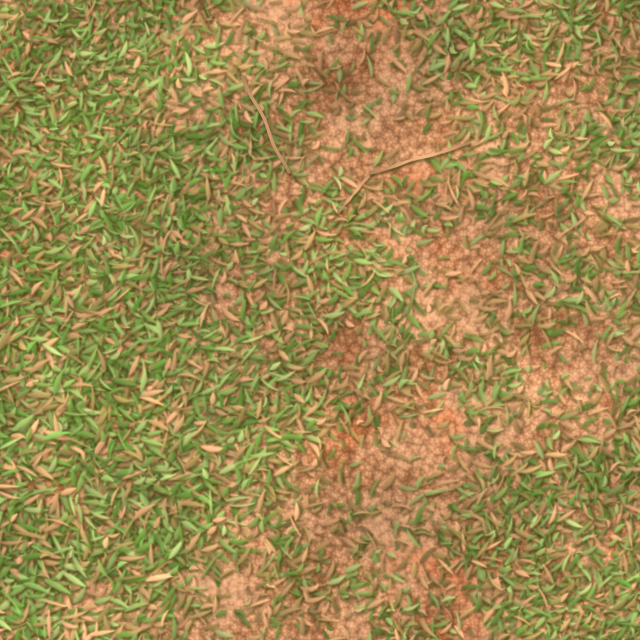
Write a Shadertoy shader that draws this texture.

```glsl
// Worn lawn: short grass blades and dry straw scattered over bare reddish soil.
// Layered sines place the patches, cellular noise makes the soil crumbs, and
// jittered grids of bent, tapered blades with soft shadows are stacked on top.
#define SOIL_TAN    vec3(0.80, 0.59, 0.43)
#define SOIL_BROWN  vec3(0.57, 0.37, 0.23)
#define OLIVE       vec3(0.55, 0.48, 0.27)
#define LEAF_LIGHT  vec3(0.67, 0.70, 0.45)
#define LEAF_GREEN  vec3(0.37, 0.48, 0.20)
#define SHADE       vec3(0.26, 0.22, 0.07)
#define CELLS       37.0
#define LAYERS      14
#define BLADE_WIDTH 0.125
#define SOFTNESS    0.10

vec2 hash2(vec2 p) {
    vec3 q = fract(vec3(p.xyx) * vec3(0.1031, 0.1030, 0.0973));
    q += dot(q, q.yzx + 33.33);
    return fract((q.xx + q.yz) * q.zy);
}

// Rotated, warped sine octaves, roughly -1 to 1
float waves(vec2 p) {
    float sum = 0.0, gain = 0.5;
    for (int i = 0; i < 5; i++) {
        sum += gain * sin(p.x + 1.6 * sin(p.y * 0.9 + float(i))) * cos(p.y + sin(p.x * 0.7));
        p = mat2(1.4, 1.2, -1.2, 1.4) * p + 2.7;
        gain *= 0.62;
    }
    return sum;
}

// Distance to the nearest jittered cell point
float crumbs(vec2 p) {
    vec2 cell = floor(p);
    float nearest = 4.0;
    for (int y = -1; y <= 1; y++)
    for (int x = -1; x <= 1; x++) {
        vec2 c = cell + vec2(x, y);
        vec2 d = c + hash2(c) - p;
        nearest = min(nearest, dot(d, d));
    }
    return sqrt(nearest);
}

// Grass cover: thin along a winding bare track, dense at the sides
float grassCover(vec2 p) {
    float track = 0.60 + 0.13 * sin(p.y * 5.5 - 1.5);
    float away = abs(p.x - track) / 0.42;
    return smoothstep(-0.15, 1.35, away + 0.85 * waves(p * 13.0));
}

vec3 soil(vec2 p) {
    float grain = 0.55 - crumbs(p * 75.0) + 0.6 * (0.5 - crumbs(p * 170.0));
    float tone = 0.5 + 0.55 * waves(p * 17.0 + 4.0) + 0.5 * grain;
    vec3 color = mix(SOIL_BROWN, SOIL_TAN, smoothstep(-0.1, 0.95, tone));
    float rust = smoothstep(0.1, 0.8, waves(p * 11.0 + 9.0));
    return color * mix(vec3(1.0), vec3(1.0, 0.85, 0.78), rust) * (0.97 + 0.22 * grain);
}

vec3 bladeColor(vec2 tint, vec2 kind, float cover, float height) {
    vec3 leaf = mix(LEAF_GREEN, LEAF_LIGHT, tint.x);
    leaf *= mix(vec3(1.0), vec3(0.84, 1.0, 0.84), cover * kind.y);
    vec3 straw = mix(OLIVE, SOIL_TAN * 1.04, tint.x * 1.1);
    float dry = step(kind.x, mix(0.66, 0.33, cover));
    return mix(leaf, straw, dry) * (0.73 + 0.27 * height + 0.24 * tint.y);
}

// One jittered grid of blades; later layers lie higher and catch more light
vec3 bladeLayer(vec3 color, vec2 p, float layer) {
    float turn = layer * 1.9;
    vec2 q = p * CELLS + hash2(vec2(layer, 7.0)) * 19.0;
    vec2 cell = floor(q);
    float height = layer / float(LAYERS);
    for (int y = -1; y <= 1; y++)
    for (int x = -1; x <= 1; x++) {
        vec2 c = cell + vec2(x, y);
        vec2 id = c + layer * 61.0;
        vec2 place = hash2(id), form = hash2(id + 211.3), kind = hash2(id + 437.7);
        vec2 root = c + place;
        vec2 at = (root - q) / CELLS + p;
        float cover = grassCover(at);
        if (hash2(id + 89.1).x > mix(0.10, 0.92, cover)) continue;

        float corner = smoothstep(0.5, 0.05, length(at - vec2(0.05, 0.2)));
        float angle = 0.45 + 2.7 * (form.x - 0.5) + 0.45 * sin(turn + at.x * 9.0);
        vec2 axis = vec2(cos(angle), sin(angle));
        vec2 d = q - root;
        vec2 local = vec2(dot(d, axis), dot(d, vec2(-axis.y, axis.x)));
        float halfLength = mix(0.25, 0.75, form.y) * (1.0 + 0.3 * corner);
        float t = local.x / halfLength;
        local.y += 0.28 * (kind.y - 0.5) * t * t;

        float width = BLADE_WIDTH * mix(0.45, 1.2, place.x) * (1.0 + 0.2 * corner);
        float taper = width * (1.0 - t * t) * (1.0 - 0.3 * t);
        float shadow = smoothstep(0.18, -0.08, abs(local.y + 0.10) - taper);
        shadow *= smoothstep(1.1, 0.7, abs(t));
        color = mix(color, SHADE, 0.38 * shadow);

        float blade = smoothstep(SOFTNESS, -SOFTNESS, abs(local.y) - taper);
        blade *= smoothstep(1.05, 0.75, abs(t));
        vec3 lit = bladeColor(hash2(id + 631.9), kind, cover, height);
        lit *= 1.0 + 0.7 * clamp(local.y, -0.15, 0.15) + 0.1 * t;
        color = mix(color, lit, blade * 0.95);
    }
    return color;
}

vec3 twig(vec3 color, vec2 p, vec2 a, vec2 b) {
    vec2 ab = b - a;
    float t = clamp(dot(p - a, ab) / dot(ab, ab), 0.0, 1.0);
    vec2 d = p - a - ab * t + 0.0015 * sin(t * 11.0);
    color = mix(color, SHADE, 0.6 * smoothstep(0.006, 0.001, length(d + vec2(-0.001, 0.003))));
    return mix(color, SOIL_TAN * (0.75 + 0.3 * sin(t * 3.0)), smoothstep(0.0038, 0.0016, length(d)));
}

void mainImage(out vec4 fragColor, in vec2 fragCoord) {
    vec2 p = fragCoord / iResolution.y;
    vec3 color = soil(p);
    for (int i = 0; i < LAYERS; i++) {
        color = bladeLayer(color, p, float(i));
    }
    color = twig(color, p, vec2(0.38, 0.88), vec2(0.45, 0.73));
    color = twig(color, p, vec2(0.53, 0.67), vec2(0.58, 0.73));
    color = twig(color, p, vec2(0.58, 0.73), vec2(0.73, 0.775));
    // Broad light and dark drift across the lawn
    color *= 1.08 + 0.16 * waves(p * 9.0 + 2.0);
    fragColor = vec4(clamp(color, 0.0, 1.0), 1.0);
}
```
